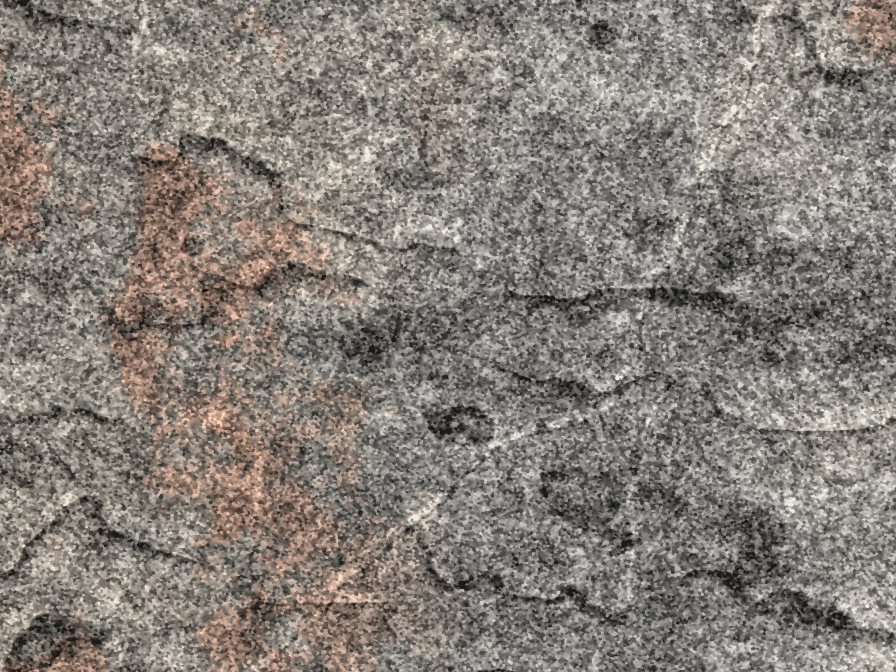
This texture is drawn by a WebGL 2 fragment shader. Its source:

```glsl
#version 300 es
precision highp float;
// Weathered grey granite face with rust stains, shadowed ledges and pale mineral veins.

uniform vec2 u_resolution;
out vec4 fragColor;

vec3 hash3(vec2 cell) {
    vec3 q = fract(cell.xyx * vec3(0.1031, 0.1030, 0.0973));
    q += dot(q, q.yxz + 33.33);
    return fract((q.xxy + q.yzz) * q.zyx);
}

// Cellular noise: each scattered seed has a random value, blended by distance.
float cells(vec2 p, float sharpness) {
    vec2 base = floor(p), sum = vec2(0.0);
    for (int j = -1; j <= 1; j++) {
        for (int i = -1; i <= 1; i++) {
            vec2 cell = base + vec2(i, j);
            vec3 seed = hash3(cell + 71.0);
            vec2 d = cell + seed.xy - p;
            sum += vec2(seed.z, 1.0) * exp(-sharpness * dot(d, d));
        }
    }
    return sum.x / sum.y;
}

float layers(vec2 p) {
    float total = 0.0, weight = 0.5;
    for (int i = 0; i < 4; i++) {
        total += weight * cells(p, 5.0);
        p = mat2(1.6, 1.2, -1.2, 1.6) * p + 5.3;
        weight *= 0.5;
    }
    return total / 0.9375;
}

// Horizontal position of the main vein at height y.
float veinPath(float y) {
    return 0.37 + 1.08 * min(y, 0.34) + 0.14 * smoothstep(0.33, 0.40, y)
        + 0.42 * max(y - 0.34, 0.0) + 0.008 * sin(y * 31.0) + 0.004 * sin(y * 83.0);
}

float line(float dist, float width) {
    return 1.0 - smoothstep(0.3 * width, width, abs(dist));
}

void main() {
    vec2 p = gl_FragCoord.xy / u_resolution.y;
    float west = 1.0 - smoothstep(0.35, 0.80, p.x);
    float east = smoothstep(0.95, 1.30, p.x);

    // Mineral grains, slightly drawn out along a rising diagonal.
    vec2 g = mat2(0.85, -0.45, 0.55, 0.95) * p;
    float fine = cells(g * 235.0, 9.0) - 0.5;
    float medium = cells(g * 115.0 + 9.0, 7.0) - 0.5;
    float coarse = cells(g * 46.0 + 3.0, 6.0) - 0.5;
    float tone = 0.545 + 0.43 * fine + 0.25 * medium + 0.12 * coarse;

    // Broad patches and relief lit from the upper left.
    float patches = layers(p * vec2(3.0, 4.5) + 2.0);
    vec2 r = p * vec2(11.0, 17.0) + p.yx * vec2(0.0, 4.0);
    float relief = layers(r) - layers(r + vec2(-0.22, 0.38));
    tone += 0.26 * (patches - 0.5) + (0.24 + 0.12 * east) * relief;

    // Ledges: a bright lip above, a ragged shadow below.
    float warp = layers(p * vec2(4.0, 6.0) + 17.0);
    float ledge = fract(5.0 * p.y + 1.0 * p.x + 2.0 * warp);
    float broken = smoothstep(0.48, 0.72, cells(p * vec2(4.5, 7.0) + 31.0, 5.0) + 0.25 * coarse);
    float shadow = smoothstep(0.72, 0.95, ledge) * (1.0 - smoothstep(0.96, 1.0, ledge));
    tone -= 0.24 * broken * shadow;
    tone += 0.06 * broken * exp(-9.0 * ledge);

    // Deep hollows towards the lower right.
    float hollow = smoothstep(0.57, 0.75, layers(p * vec2(6.0, 9.0) + 43.0));
    tone -= hollow * (0.10 + 0.16 * east * (1.0 - smoothstep(0.5, 0.8, p.y)));

    // Main vein with a thin dark crack beside it.
    float slope = (veinPath(p.y + 0.004) - veinPath(p.y - 0.004)) / 0.008;
    float across = (p.x - veinPath(p.y)) * inversesqrt(1.0 + slope * slope);
    across += 0.012 * (warp - 0.5) + 0.004 * coarse;
    float gaps = smoothstep(0.25, 0.6, cells(p * 24.0 + 5.0, 6.0) + 0.5 * medium);
    float vein = line(across, 0.008) * gaps;
    tone += 0.17 * vein + 0.05 * line(across, 0.035);
    tone -= 0.18 * line(across - 0.008, 0.004) * (1.0 - 0.6 * gaps);

    // Faint hairline veins, steep and interrupted.
    for (int i = 0; i < 6; i++) {
        float k = float(i);
        vec3 h = hash3(vec2(k, 12.0));
        float x = 0.12 + 0.21 * k + 0.12 * h.x + (h.y - 0.4) * 0.35 * (p.y - 0.5)
            + 0.012 * sin(p.y * 17.0 + 6.0 * h.z) + 0.005 * sin(p.y * 53.0 + k);
        float part = smoothstep(0.5, 0.75, cells(vec2(k * 7.0, p.y * 6.0), 5.0));
        tone += 0.13 * line(p.x - x + 0.006 * coarse, 0.005) * part;
    }

    // Warm weathering, strongest in rust stains on the left and the top right corner.
    float corner = smoothstep(1.02, 1.25, p.x) * smoothstep(0.75, 0.98, p.y);
    float stain = layers(p * vec2(6.5, 5.5) + 58.0) + 0.12 * coarse + 0.10 * medium;
    float region = max(west, 0.8 * corner);
    float rust = smoothstep(0.50, 0.68, stain) * region;
    float warmth = clamp(0.45 * region + 0.9 * (patches - 0.45) + 0.2 * vein, 0.0, 1.0);
    tone = clamp(tone - 0.05 * rust, 0.10, 0.93);
    vec3 tint = mix(vec3(1.0, 0.995, 0.965), vec3(1.07, 0.99, 0.90), warmth);
    tint = mix(tint, vec3(1.19, 0.94, 0.81), 0.8 * rust);
    fragColor = vec4(clamp(tone * tint, 0.0, 1.0), 1.0);
}
```
